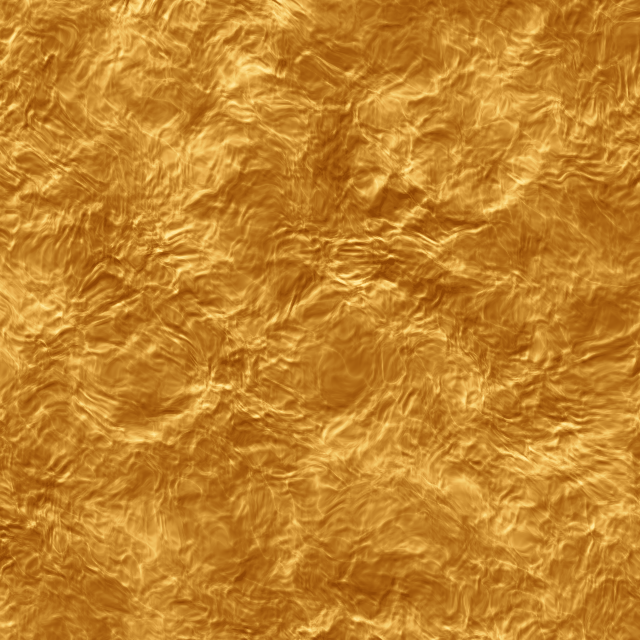
Reproduce this texture procedurally as a WebGL 2 fragment shader.

```glsl
#version 300 es
precision highp float;
// Crumpled gold leaf: broken ridges and short oriented creases, lit from above.

uniform vec2 u_resolution;
out vec4 fragColor;

float hash(vec2 p) {
    vec3 q = fract(p.xyx * 0.1031);
    q += dot(q, q.yzx + 33.33);
    return fract((q.x + q.y) * q.z);
}

// Smooth value noise in -1..1
float noise(vec2 p) {
    vec2 cell = floor(p);
    vec2 f = fract(p);
    f = f * f * (3.0 - 2.0 * f);
    float low = mix(hash(cell), hash(cell + vec2(1, 0)), f.x);
    float high = mix(hash(cell + vec2(0, 1)), hash(cell + vec2(1, 1)), f.x);
    return 2.0 * mix(low, high, f.y) - 1.0;
}

float ridge(vec2 p) {
    return 1.0 - abs(noise(p));
}

vec2 warp(vec2 p) {
    p += 0.024 * vec2(noise(p * 7.0), noise(p * 7.0 + 41.3));
    p += 0.010 * vec2(noise(p * 22.0 + 13.7), noise(p * 22.0 + 87.1));
    p += 0.0045 * vec2(noise(p * 60.0 + 3.1), noise(p * 60.0 + 55.9));
    return p;
}

// Stretched wrinkles whose direction blends from patch to patch
float creases(vec2 p) {
    vec2 cell = floor(p * 11.0);
    vec2 f = smoothstep(0.0, 1.0, fract(p * 11.0));
    float sum = 0.0;
    for (int i = 0; i < 4; i++) {
        vec2 side = vec2(i & 1, i >> 1);
        vec2 corner = cell + side;
        float angle = 6.2832 * hash(corner + 5.0);
        vec2 along = vec2(cos(angle), sin(angle));
        vec2 q = vec2(dot(p, along), dot(p, vec2(-along.y, along.x)));
        vec2 weight = mix(1.0 - f, f, side);
        float folds = ridge(q * vec2(27, 72) + corner * 17.0)
                    + 0.5 * ridge(q * vec2(62, 150) + corner * 29.0);
        sum += weight.x * weight.y * folds;
    }
    return sum;
}

float relief(vec2 p) {
    p = warp(p);
    float height = 0.4 * creases(p);
    float amplitude = 1.0;
    vec2 q = mat2(0.9, 0.436, -0.436, 0.9) * p * 9.0;
    for (int i = 0; i < 6; i++) {
        height += amplitude * ridge(q);
        q = mat2(0.8, 0.6, -0.6, 0.8) * q * 1.9 + 19.7;
        amplitude *= 0.58;
    }
    return height;
}

// Amber shadow to pale highlight
vec3 goldRamp(float tone) {
    vec3 c = mix(vec3(0.56, 0.28, 0.02), vec3(0.63, 0.35, 0.05), smoothstep(-2.8, -1.65, tone));
    c = mix(c, vec3(0.69, 0.42, 0.09), clamp((tone + 1.65) / 0.95, 0.0, 1.0));
    c = mix(c, vec3(0.75, 0.50, 0.15), clamp((tone + 0.70) / 0.70, 0.0, 1.0));
    c = mix(c, vec3(0.82, 0.58, 0.21), clamp(tone / 0.62, 0.0, 1.0));
    c = mix(c, vec3(0.91, 0.68, 0.30), clamp((tone - 0.62) / 0.63, 0.0, 1.0));
    c = mix(c, vec3(0.96, 0.79, 0.41), clamp((tone - 1.25) / 0.80, 0.0, 1.0));
    return mix(c, vec3(1.0, 0.90, 0.60), clamp((tone - 2.05) / 1.2, 0.0, 1.0));
}

void main() {
    vec2 p = gl_FragCoord.xy / u_resolution.y + 3.0;

    // Slope towards the light, from two height samples
    vec2 toLight = vec2(-0.0012, 0.0027);
    float above = relief(p + toLight);
    float below = relief(p - toLight);
    float roughness = 1.0 + 0.4 * noise(p * 5.0 + 61.0);
    float tone = 5.8 * roughness * (below - above);

    // Bright crests, broad patches and fine grain
    vec2 bent = warp(p);
    tone += 0.9 * (0.5 * (above + below) - 1.88);
    tone += 0.9 * (pow(ridge(bent * vec2(27, 33) + bent.yx * 9.0), 8.0) - 0.13);
    tone += 0.7 * noise(p * 4.0 + 9.0) + 0.9 * noise(bent * 13.0 + 33.0);
    tone += 0.35 * noise(bent * 170.0);

    fragColor = vec4(goldRamp(tone - 0.05), 1.0);
}
```
